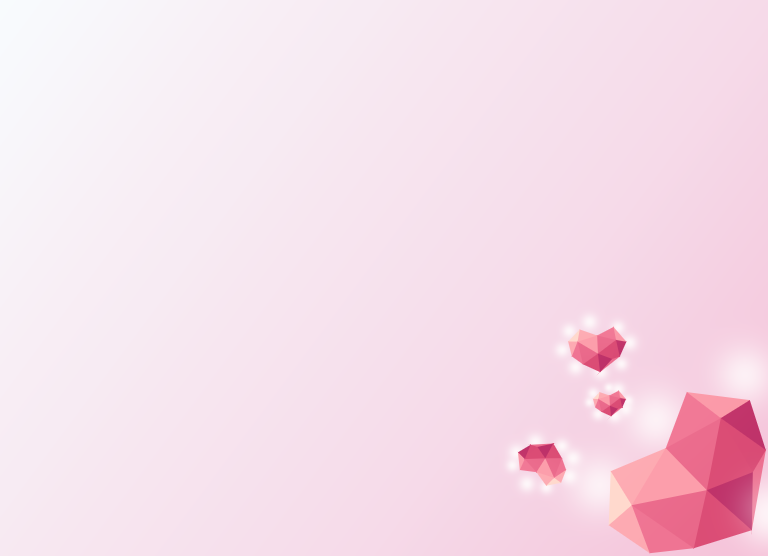
A Shadertoy shader for this background:

```glsl
// Faceted pink hearts with soft white sparkles on a diagonal blush gradient.

#define MAIN_SCALE 0.18
#define MAIN_CENTER vec2(1.237, 0.140)
#define SPARKLE_COUNT 8
#define SPARKLE_SIZE 0.015
#define SPARKLE_STRENGTH 0.85
#define HALO_SIZE 0.052
#define HALO_STRENGTH 0.75
#define GRADIENT_TILT 0.35

const vec3 WHITE = vec3(1.0, 0.99, 0.99);

// Heart mesh: outline corners first, then four inner corners.
const vec2 CORNERS[13] = vec2[13](
    vec2(-0.01, 0.86), vec2(0.62, 0.78), vec2(0.78, 0.28),
    vec2(0.64, -0.52), vec2(0.06, -0.70), vec2(-0.38, -0.75),
    vec2(-0.79, -0.47), vec2(-0.77, 0.07), vec2(-0.22, 0.30),
    vec2(0.33, 0.60), vec2(0.19, -0.12), vec2(-0.56, -0.27),
    vec2(0.65, 0.06));

const ivec3 FACETS[15] = ivec3[15](
    ivec3(0, 1, 9), ivec3(0, 9, 8), ivec3(9, 8, 10),
    ivec3(1, 9, 2), ivec3(9, 2, 12), ivec3(9, 12, 10),
    ivec3(8, 10, 11), ivec3(7, 8, 11), ivec3(7, 11, 6),
    ivec3(6, 11, 5), ivec3(11, 10, 4), ivec3(11, 4, 5),
    ivec3(10, 4, 3), ivec3(10, 12, 3), ivec3(12, 2, 3));

const float TONES[15] = float[15](
    0.70, 0.55, 0.42, 0.05, 0.20, 0.22, 0.75, 0.82,
    0.97, 0.82, 0.42, 0.50, 0.25, 0.05, 0.45);

float hash(vec2 p) {
    vec3 q = fract(vec3(p.xyx) * 0.1031);
    q += dot(q, q.yzx + 33.33);
    return fract((q.x + q.y) * q.z);
}

float cross2(vec2 a, vec2 b) { return a.x * b.y - a.y * b.x; }

float edgeDistance(vec2 p, vec2 a, vec2 b) {
    return cross2(p - a, normalize(b - a));
}

float triangleDistance(vec2 p, vec2 a, vec2 b, vec2 c) {
    float winding = sign(cross2(b - a, c - a));
    vec3 d = vec3(edgeDistance(p, a, b), edgeDistance(p, b, c), edgeDistance(p, c, a));
    d *= winding;
    return max(d.x, max(d.y, d.z));
}

// Crystal shades, from deep rose to pale peach.
vec3 crystalColor(float tone) {
    vec3 color = mix(vec3(0.74, 0.19, 0.41), vec3(0.86, 0.30, 0.46), smoothstep(0.0, 0.22, tone));
    color = mix(color, vec3(0.94, 0.46, 0.58), smoothstep(0.22, 0.52, tone));
    color = mix(color, vec3(0.99, 0.62, 0.67), smoothstep(0.52, 0.75, tone));
    return mix(color, vec3(1.0, 0.86, 0.81), smoothstep(0.75, 1.0, tone));
}

vec3 background(vec2 uv) {
    float t = mix(uv.x, 1.0 - uv.y, GRADIENT_TILT);
    vec3 color = mix(vec3(0.975, 0.993, 1.0), vec3(0.970, 0.918, 0.950), smoothstep(-0.10, 0.38, t));
    color = mix(color, vec3(0.963, 0.855, 0.913), clamp((t - 0.32) / 0.34, 0.0, 1.0));
    return mix(color, vec3(0.960, 0.755, 0.845), clamp((t - 0.66) / 0.34, 0.0, 1.0));
}

vec3 addGlow(vec3 color, vec2 offset, float size, float strength) {
    return mix(color, WHITE, strength * exp(-dot(offset, offset) / (size * size)));
}

vec3 drawHeart(vec3 color, vec2 p, vec2 center, float angle, float scale) {
    float c = cos(angle), s = sin(angle);
    vec2 q = mat2(c, -s, s, c) * (p - center) / scale;
    if (dot(q, q) > 1.5) return color;
    float pixel = 1.0 / (iResolution.y * scale);
    vec4 sum = vec4(0.0);
    for (int i = 0; i < 15; i++) {
        ivec3 f = FACETS[i];
        float d = triangleDistance(q, CORNERS[f.x], CORNERS[f.y], CORNERS[f.z]);
        float tone = TONES[i] + 0.05 * (q.y - q.x) * (1.0 - TONES[i]);
        sum += vec4(crystalColor(tone), 1.0) * clamp(0.5 - d / pixel, 0.0, 1.0);
    }
    return mix(color, sum.rgb / max(sum.a, 0.001), min(sum.a, 1.0));
}

// Small heart inside a loose ring of sparkles.
vec3 drawCharm(vec3 color, vec2 p, vec2 center, float angle, float scale) {
    for (int i = 0; i < SPARKLE_COUNT; i++) {
        float jitter = hash(vec2(float(i), scale * 1000.0));
        float a = 6.2832 * (float(i) + 0.4 * jitter) / float(SPARKLE_COUNT);
        vec2 spot = center + scale * vec2(1.1, 0.82) * vec2(cos(a), sin(a));
        float size = SPARKLE_SIZE * mix(0.7, 1.1, jitter) * sqrt(scale / 0.055);
        color = addGlow(color, p - spot, size, SPARKLE_STRENGTH);
    }
    return drawHeart(color, p, center, angle, scale);
}

void mainImage(out vec4 fragColor, in vec2 fragCoord) {
    vec2 p = fragCoord / iResolution.y;
    vec3 color = background(fragCoord / iResolution.xy);

    // Halos behind the main heart
    color = addGlow(color, p - vec2(1.340, 0.325), HALO_SIZE, HALO_STRENGTH);
    color = addGlow(color, p - vec2(1.180, 0.245), HALO_SIZE, HALO_STRENGTH);
    color = addGlow(color, p - vec2(1.079, 0.127), HALO_SIZE, HALO_STRENGTH);
    color = addGlow(color, p - vec2(1.385, 0.075), HALO_SIZE, HALO_STRENGTH);

    color = drawHeart(color, p, MAIN_CENTER, 0.0, MAIN_SCALE);
    color = addGlow(color, p - vec2(1.385, 0.085), HALO_SIZE, 0.35);

    // Small hearts
    color = drawCharm(color, p, vec2(1.072, 0.376), -0.73, 0.0556);
    color = drawCharm(color, p, vec2(1.095, 0.277), -0.73, 0.0315);
    color = drawCharm(color, p, vec2(0.977, 0.165), 1.80, 0.0504);
    fragColor = vec4(color, 1.0);
}
```
